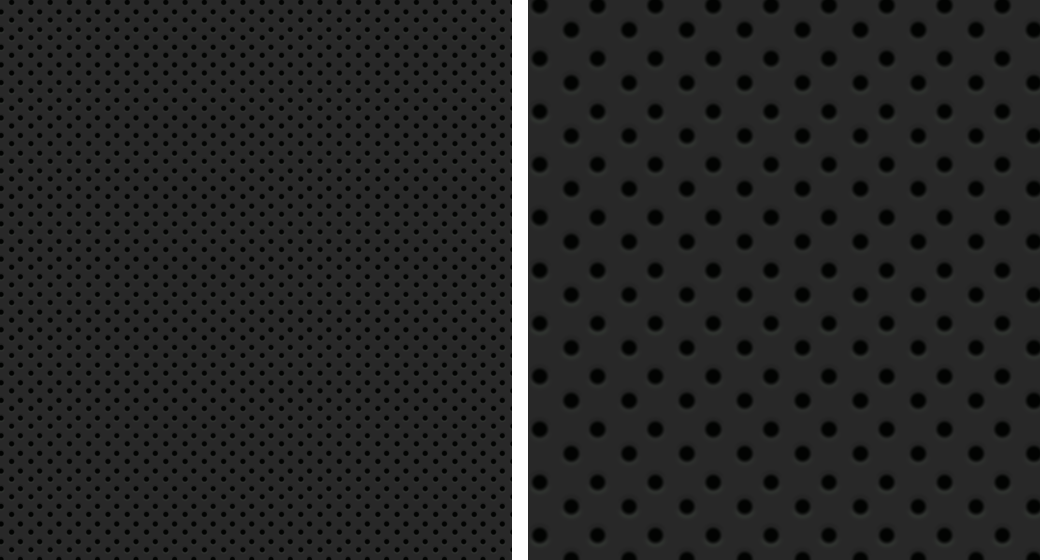
Left, the full canvas; right, a detail of the centre.
Give the GLSL for this pattern, as a WebGL 1 fragment shader.

```glsl
precision highp float;
// Dark perforated sheet: two interleaved grids of small round holes with faint lit lower rims.

uniform vec2 u_resolution;

// Lengths are in column pitches, measured from the top left corner.
#define COLUMNS 26.56
#define ROW_PITCH 0.916
#define GRID_A vec2(0.602, 0.121)
#define GRID_B vec2(0.057, 0.617)
#define HOLE_RADIUS 0.130
#define HOLE_SOFTNESS 0.092
#define RIM_RADIUS 0.180
#define RIM_WIDTH 0.040
#define BEAT_ROWS 3.424
#define SHEET_COLOR vec3(0.158, 0.158, 0.158)
#define HOLE_COLOR vec3(0.006, 0.013, 0.006)
#define RIM_LIGHT vec3(0.022, 0.036, 0.022)

// Offset from the nearest hole centre of a grid that starts at origin.
vec2 toNearestHole(vec2 p, vec2 origin) {
    vec2 pitch = vec2(1.0, ROW_PITCH);
    return mod(p - origin + 0.5 * pitch, pitch) - 0.5 * pitch;
}

// Slow change in finish from row to row, between 0 and 1.
float rowFinish(float rowY) {
    return 0.5 + 0.5 * cos(6.28319 * (rowY - 1.476) / BEAT_ROWS);
}

vec3 punchHole(vec3 color, vec2 p, vec2 origin, float pixel) {
    vec2 offset = toNearestHole(p, origin);
    float dist = length(offset);
    float finish = rowFinish(p.y - offset.y);

    // Lit lower rim and weak shade along the upper one
    float band = (dist - RIM_RADIUS) / max(RIM_WIDTH, 0.5 * pixel);
    float facing = offset.y / max(dist, 0.001);
    float rim = exp(-band * band);
    color += RIM_LIGHT * rim * smoothstep(0.1, 0.9, facing) * mix(0.5, 1.1, finish);
    color -= 0.016 * rim * smoothstep(0.1, 0.9, -facing);

    // Soft-edged hole
    float soft = max(HOLE_SOFTNESS, pixel);
    float radius = HOLE_RADIUS * mix(1.03, 0.98, finish);
    float hole = 1.0 - smoothstep(radius - 0.5 * soft, radius + 0.5 * soft, dist);
    return mix(color, HOLE_COLOR, hole);
}

void main() {
    float pixel = COLUMNS / u_resolution.x;
    vec2 p = vec2(gl_FragCoord.x, u_resolution.y - gl_FragCoord.y) * pixel;

    vec3 color = SHEET_COLOR;
    color = punchHole(color, p, GRID_A, pixel);
    color = punchHole(color, p, GRID_B, pixel);
    gl_FragColor = vec4(color, 1.0);
}
```
